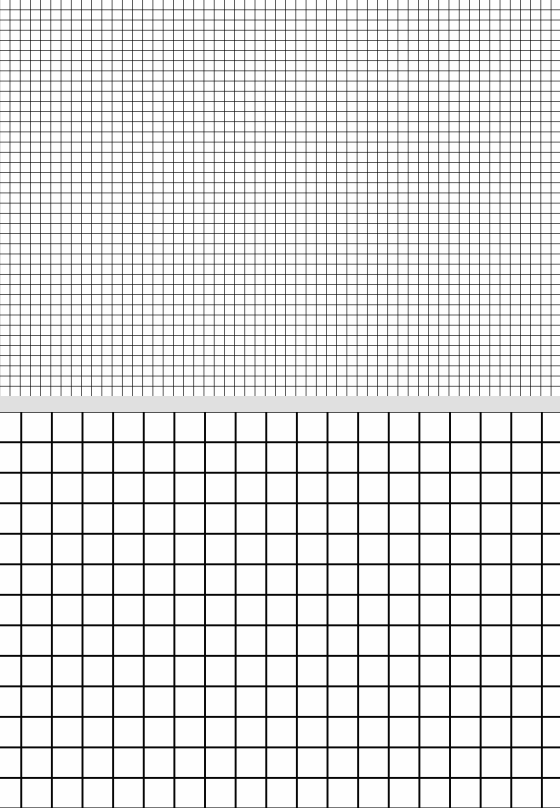
Top, the full canvas; bottom, a detail of the centre.
Give the GLSL for this pattern, as a Shadertoy shader.

```glsl
// Share of a pixel covered by evenly spaced lines, all lengths in canvas widths
float lineCoverage(float position, float firstLine, float pitch, float pixel) {
    float width = 0.00115;
    float offset = abs(fract((position - firstLine) / pitch + 0.5) - 0.5) * pitch;
    return clamp(0.5 * (width + pixel) - offset, 0.0, min(width, pixel)) / pixel;
}

void mainImage(out vec4 fragColor, in vec2 fragCoord) {
    // Distances from the top left corner
    float pixel = 1.0 / iResolution.x;
    vec2 position = vec2(fragCoord.x, iResolution.y - fragCoord.y) * pixel;

    // Nearly square ruling: about 55 columns by 39 rows
    float vertical = lineCoverage(position.x, 0.01784, 0.01823, pixel);
    float horizontal = lineCoverage(position.y, 0.01758, 0.018164, pixel);
    float ink = 1.0 - (1.0 - vertical) * (1.0 - horizontal);

    vec3 color = mix(vec3(0.995), vec3(0.02), ink);
    fragColor = vec4(color, 1.0);
}
```
